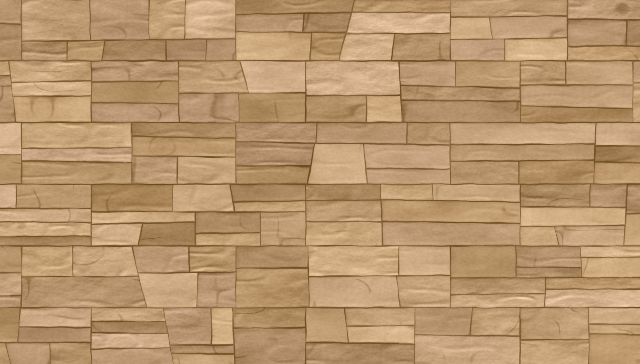
Give the GLSL for this texture, as a WebGL 2 fragment shader.

```glsl
#version 300 es
precision highp float;

uniform vec2 u_resolution;
out vec4 fragColor;

// Layout, in canvas heights
const vec2 PANEL_SIZE = vec2(0.589, 0.1695);
const float PANEL_BASE = -0.0145;
const float ODD_ROW_SHIFT = 0.059;
const float EVEN_ROW_SHIFT = 0.251;
const int SPLIT_LEVELS = 5;
const float STONE_AREA = 0.021;
const float MIN_SPLIT_WIDTH = 0.13;
const float MIN_SPLIT_HEIGHT = 0.062;
const float MAX_SLANT = 0.3;
const float JOINT_HALF_WIDTH = 0.0016;
const float EDGE_WOBBLE = 0.0045;

// Colour and light
const vec3 STONE_COLOR = vec3(0.752, 0.611, 0.436);
const vec3 JOINT_COLOR = vec3(0.41, 0.29, 0.12);
const vec3 SHADE_AXIS = vec3(1.0, 1.0, 1.05);
const vec3 GREY_TINT = vec3(-0.012, -0.012, 0.03);
const float SHADE_RANGE = 0.19;
const float STAIN_STRENGTH = 0.16;
const float GRAIN_STRENGTH = 0.035;
const vec2 LIGHT_STEP = vec2(-0.0012, 0.003);

float hash(vec2 p) {
    return fract(sin(dot(p, vec2(127.1, 311.7))) * 43758.55);
}

float noise(vec2 p) {
    vec2 i = floor(p);
    vec2 f = fract(p);
    f = f * f * (3.0 - 2.0 * f);
    float low = mix(hash(i), hash(i + vec2(1.0, 0.0)), f.x);
    float high = mix(hash(i + vec2(0.0, 1.0)), hash(i + vec2(1.0)), f.x);
    return mix(low, high, f.y);
}

float fbm(vec2 p) {
    float sum = 0.0;
    float amplitude = 0.5;
    for (int i = 0; i < 4; i++) {
        sum += amplitude * noise(p);
        p = mat2(1.6, 1.2, -1.2, 1.6) * p + 7.3;
        amplitude *= 0.5;
    }
    return sum;
}

// Chiselled surface, stretched along the courses
float relief(vec2 p) {
    float ledge = abs(noise(p * vec2(11.0, 26.0)) - 0.5);
    return fbm(p * vec2(26.0, 48.0)) + 0.5 * smoothstep(0.0, 0.2, ledge);
}

// Splits a panel into stones; edges = distance to left, right, bottom, top
float splitPanel(vec2 p, float id, out vec4 edges) {
    vec2 lo = vec2(0.0);
    vec2 hi = PANEL_SIZE;
    edges = vec4(p.x, hi.x - p.x, p.y, hi.y - p.y);
    for (int level = 0; level < SPLIT_LEVELS; level++) {
        vec2 size = hi - lo;
        vec2 seed = vec2(id * 91.7, float(level) * 3.1);
        if (size.x * size.y < STONE_AREA * (0.5 + hash(seed))) break;
        bool wide = size.x > MIN_SPLIT_WIDTH;
        bool tall = size.y > MIN_SPLIT_HEIGHT;
        if (!wide && !tall) break;
        bool upright = wide && (!tall || size.x / size.y > 1.6 + 3.6 * hash(seed + 1.7));
        vec2 cut = lo + size * mix(0.32, 0.68, hash(seed + 4.3));
        vec2 mid = 0.5 * (lo + hi);
        float lean = 2.0 * hash(seed + 8.9) - 1.0;
        float side;
        if (upright) {
            side = p.x - cut.x + MAX_SLANT * lean * lean * lean * (p.y - mid.y);
            if (side > 0.0) { edges.x = min(edges.x, side); lo.x = cut.x; }
            else { edges.y = min(edges.y, -side); hi.x = cut.x; }
        } else {
            side = p.y - cut.y + 0.02 * lean * (p.x - mid.x);
            if (side > 0.0) { edges.z = min(edges.z, side); lo.y = cut.y; }
            else { edges.w = min(edges.w, -side); hi.y = cut.y; }
        }
        id = hash(seed + (side > 0.0 ? 13.1 : 29.6));
    }
    return id;
}

void main() {
    float pixel = 1.0 / u_resolution.y;
    vec2 p = gl_FragCoord.xy * pixel;

    // Staggered panels with slightly uneven outlines
    vec2 wobble = vec2(fbm(p * 24.0), fbm(p * 24.0 + 41.0)) - 0.47;
    vec2 q = p + EDGE_WOBBLE * wobble - vec2(0.0, PANEL_BASE);
    float row = floor(q.y / PANEL_SIZE.y);
    q.x -= mod(row, 2.0) > 0.5 ? ODD_ROW_SHIFT : EVEN_ROW_SHIFT;
    vec2 panel = floor(q / PANEL_SIZE);
    vec4 edges;
    float id = splitPanel(q - panel * PANEL_SIZE, hash(panel + 5.2), edges);

    // Stone face: own shade, stains, chisel marks, cracks and grain
    vec2 face = p + 17.0 * vec2(id, hash(vec2(id, 2.4)));
    float roughness = mix(0.1, 0.42, hash(vec2(id, 6.8)));
    float shade = SHADE_RANGE * (hash(vec2(id, 9.1)) - 0.5);
    shade += STAIN_STRENGTH * (fbm(face * vec2(9.0, 16.0)) - 0.47);
    shade += roughness * (relief(face) - relief(face + LIGHT_STEP));
    shade += GRAIN_STRENGTH * (noise(face * 210.0) - 0.5);
    float ridge = abs(noise(face * vec2(9.0, 15.0) + 3.0) - 0.5);
    float crack = 1.0 - smoothstep(0.0, 0.035, ridge);
    shade -= 0.11 * crack * smoothstep(0.6, 0.8, noise(face * 13.0 + 60.0));

    // Shadows of proud neighbours and a faint lit lower rim
    float depth = hash(vec2(id, 12.5));
    shade -= 0.15 * depth * exp(-edges.w / 0.0035);
    shade -= 0.10 * depth * exp(-edges.x / 0.004);
    shade += 0.035 * exp(-abs(edges.z - 0.007) / 0.0025);
    vec3 color = STONE_COLOR + SHADE_AXIS * shade + GREY_TINT * hash(vec2(id, 15.7));

    // Joints, tighter where upright and fading in places
    float gap = min(min(edges.z, edges.w), min(edges.x, edges.y) + 0.0004);
    float halfWidth = JOINT_HALF_WIDTH * (0.5 + 1.2 * noise(p * 19.0));
    float joint = 1.0 - smoothstep(halfWidth - 0.6 * pixel, halfWidth + 0.6 * pixel, gap);
    color = mix(color, JOINT_COLOR, joint * mix(0.5, 1.0, noise(p * 12.0 + 30.0)));

    fragColor = vec4(clamp(color, 0.0, 1.0), 1.0);
}
```
